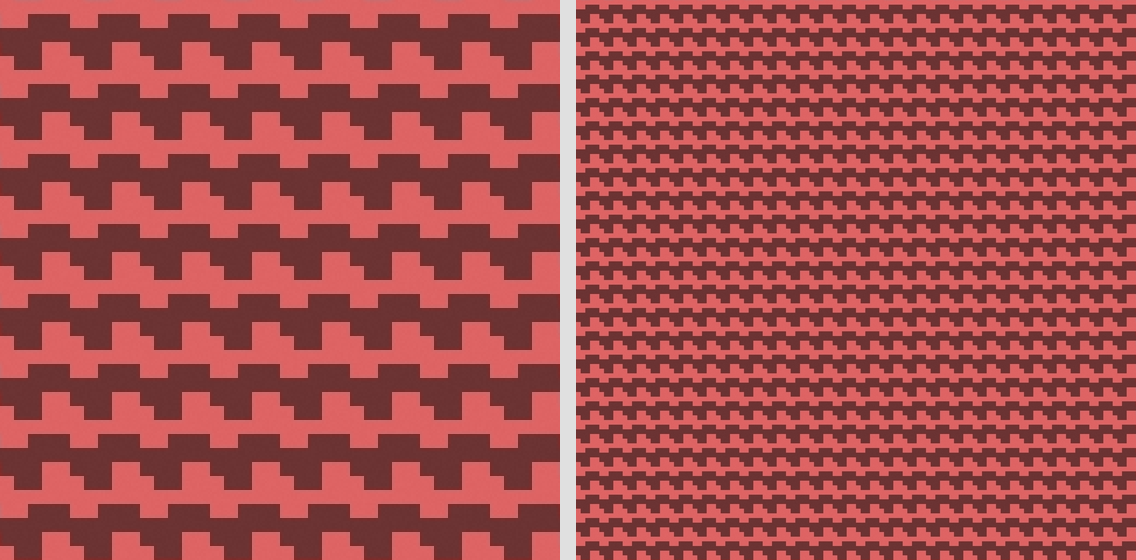
Left, the tile; right, the same tile 3 across and 3 down.
This pattern is drawn by a WebGL 1 fragment shader. Its source:

```glsl
precision highp float;
// Stepped red and maroon bands: 8 by 8 tiles of 5 by 5 square cells, with soft colour bleed.

uniform vec2 u_resolution;

// Sine-free hash giving 0..1
float hash(vec2 p) {
  vec3 q = fract(vec3(p.xyx) * 0.1031);
  q += dot(q, q.yzx + 33.33);
  return fract((q.x + q.y) * q.z);
}

// Box-filtered coverage of an interval that repeats every 5 cells
float span(float x, float center, float halfSize, float blur) {
  float d = abs(mod(x - center + 2.5, 5.0) - 2.5);
  return clamp((halfSize - d) / blur + 0.5, 0.0, 1.0);
}

// Share of dark area around p, summed over four disjoint rows of the tile
float darkCoverage(vec2 p, float blur) {
  float crest = span(p.x, 3.5, 1.5, blur) * span(p.y, 3.5, 0.5, blur);
  float band = span(p.y, 2.5, 0.5, blur);
  float step1 = span(p.x, 1.5, 1.5, blur) * span(p.y, 1.5, 0.5, blur);
  float step2 = span(p.x, 2.0, 1.0, blur) * span(p.y, 0.5, 0.5, blur);
  return crest + band + step1 + step2;
}

void main() {
  vec2 uv = gl_FragCoord.xy / u_resolution;
  vec2 cell = uv * 40.0;
  float pixel = 40.0 / min(u_resolution.x, u_resolution.y);

  // Crisp shape
  float sharp = darkCoverage(cell, pixel);
  vec3 color = mix(vec3(0.87, 0.39, 0.39), vec3(0.42, 0.20, 0.20), sharp);

  // Colour bleeding across the edges
  float soft = darkCoverage(cell, 0.6);
  color += (sharp - soft) * vec3(0.15, -0.065, -0.08);

  // Faint grain on a grid that wraps with the canvas
  color += (hash(floor(uv * 256.0)) - 0.5) * 0.01;

  gl_FragColor = vec4(color, 1.0);
}
```
